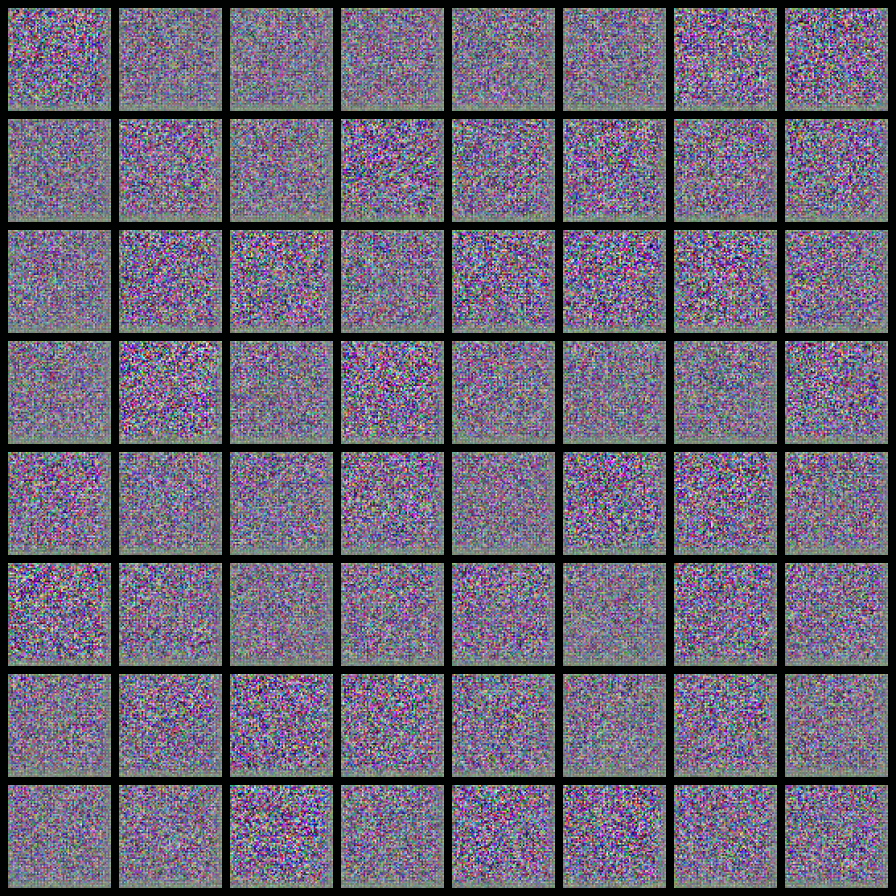
Give the GLSL for this pattern, as a WebGL 2 fragment shader.

```glsl
#version 300 es
precision highp float;
// Eight by eight grid of square tiles of fine violet, green and grey colour grain on black.

uniform vec2 u_resolution;
out vec4 fragColor;

const float TILES = 8.0;   // repeats across and down
const float SIDE = 64.0;   // grains along one tile
const float GAP = 5.0;     // black line width, in grains
const float PITCH = SIDE + GAP;
const float SPAN = TILES * PITCH + GAP;

const vec3 BLACK = vec3(0.0, 0.004, 0.002);
const vec3 GREY = vec3(0.49, 0.485, 0.535);
const vec3 VIOLET = vec3(0.49, 0.415, 0.555);
const vec3 SAGE = vec3(0.50, 0.575, 0.49);

// Integer hash giving three values from 0 to 1.
vec3 hash3(uvec3 v) {
    v = v * 1664525u + 1013904223u;
    v.x += v.y * v.z;
    v.y += v.z * v.x;
    v.z += v.x * v.y;
    v ^= v >> 16u;
    v.x += v.y * v.z;
    v.y += v.z * v.x;
    v.z += v.x * v.y;
    return vec3(v >> 8u) / 16777216.0;
}

// Soft patches that vary the grain strength inside a tile.
float patches(vec2 p, float phase) {
    return 0.5 * sin(p.x * 0.13 + phase + sin(p.y * 0.09))
         + 0.5 * sin(p.y * 0.17 - phase * 1.7 + sin(p.x * 0.21));
}

// Colour of one square grain; its strength fades at the tile rim.
vec3 grainColor(vec2 cell, float tileId, vec3 tileRandom) {
    cell = clamp(cell, 0.0, SIDE - 1.0);
    vec2 farEdge = SIDE - 1.0 - cell;
    vec3 rnd = hash3(uvec3(uvec2(cell), uint(tileId) + 17u));
    float shade = hash3(uvec3(uvec2(cell), uint(tileId) + 131u)).x - 0.5;

    float fade = smoothstep(-1.0, 8.0, cell.y) * smoothstep(-2.0, 8.0, farEdge.x)
               * smoothstep(-2.0, 2.0, min(cell.x, farEdge.y));
    float strength = mix(0.72, 1.12, tileRandom.x)
                   * (1.0 + 0.12 * patches(cell, tileRandom.y * 6.2832));
    strength *= mix(0.3, 1.0, fade) * mix(0.88, 1.06, cell.y / SIDE);

    // Alternate rows and columns leave a faint weave.
    vec2 parity = mod(cell, 2.0) - 0.5;
    float weave = 0.05 * (parity.x + parity.y) + 0.08 * parity.x * parity.y;

    vec3 base = mix(GREY, VIOLET, clamp(strength * 1.3 - 0.5, 0.0, 1.0));
    float rim = min(min(cell.x, farEdge.x), min(cell.y, farEdge.y));
    float green = max(0.7 * (1.0 - smoothstep(0.0, 1.5, rim)),
                      0.75 * (1.0 - smoothstep(0.0, 6.0, cell.y)));
    base = mix(base, SAGE, green);

    vec3 chroma = (rnd - 0.5) * vec3(0.80, 0.78, 0.80);
    return clamp(base + strength * (chroma + 0.28 * shade) + weave, 0.0, 1.0);
}

// Blends four neighbouring grains across a border of the given width.
vec3 smoothGrain(vec2 p, float blur, float tileId, vec3 tileRandom) {
    vec2 cell = floor(p - 0.5);
    vec2 f = fract(p - 0.5);
    f = clamp((f - 0.5) / blur + 0.5, 0.0, 1.0);
    vec3 lower = mix(grainColor(cell, tileId, tileRandom),
                     grainColor(cell + vec2(1.0, 0.0), tileId, tileRandom), f.x);
    vec3 upper = mix(grainColor(cell + vec2(0.0, 1.0), tileId, tileRandom),
                     grainColor(cell + vec2(1.0, 1.0), tileId, tileRandom), f.x);
    return mix(lower, upper, f.y);
}

// Smooth coverage of a square from 0 to side.
float squareMask(vec2 p, float side, float blur) {
    vec2 d = abs(p - 0.5 * side) - 0.5 * side;
    return 1.0 - smoothstep(-0.5 * blur, 0.5 * blur, max(d.x, d.y));
}

void main() {
    vec2 p = gl_FragCoord.xy / u_resolution * SPAN;
    float pixel = SPAN / min(u_resolution.x, u_resolution.y);

    // Tile index and position inside the tile, in grains.
    vec2 tile = clamp(floor((p - 0.5 * GAP) / PITCH), 0.0, TILES - 1.0);
    vec2 local = p - GAP - tile * PITCH;
    float tileId = tile.x + tile.y * TILES;
    vec3 tileRandom = hash3(uvec3(uvec2(tile), 7u));

    float blur = clamp(pixel, 0.3, 1.0);
    vec3 grain = smoothGrain(local, blur, tileId, tileRandom);
    fragColor = vec4(mix(BLACK, grain, squareMask(local, SIDE, pixel)), 1.0);
}
```
